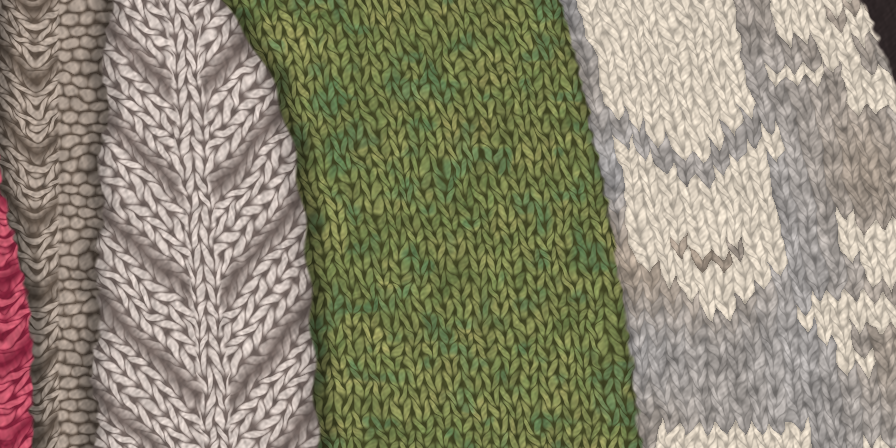
Give the GLSL for this texture, as a Shadertoy shader.

```glsl
// Overlapping knitted panels: pink, taupe and pale cables, heathered green, two-tone colourwork.

const vec2 STITCH = vec2(0.042, 0.032); // column width, row height

struct Stitch { float height; vec2 id; };

float hash(vec2 p) {
    vec3 q = fract(p.xyx * 0.1031);
    q += dot(q, q.yzx + 33.33);
    return fract((q.x + q.y) * q.z);
}

float noise(vec2 p) {
    vec2 i = floor(p), f = fract(p);
    f = f * f * (3.0 - 2.0 * f);
    return mix(mix(hash(i), hash(i + vec2(1, 0)), f.x),
               mix(hash(i + vec2(0, 1)), hash(i + 1.0), f.x), f.y);
}

// Soft rounded lump
float lump(vec2 d) {
    return smoothstep(-0.3, 0.7, 1.0 - dot(d, d));
}

// Stockinette: two slanted legs per cell forming a V
Stitch knit(vec2 q) {
    float side = abs(fract(q.x) - 0.5);
    float row = q.y - 1.9 * side;
    vec2 d = vec2((side - 0.25) / 0.25, (fract(row) - 0.5) / 0.52);
    float strand = 0.93 + 0.07 * sin(18.0 * (side + fract(row)));
    return Stitch(lump(d) * strand, floor(vec2(q.x, row)));
}

// Reverse side: staggered horizontal bumps
float purl(vec2 q) {
    float stagger = 0.5 * mod(floor(q.y), 2.0);
    return lump((fract(q + vec2(stagger, 0.0)) - 0.5) / vec2(0.55, 0.5));
}

// Ropes of three stitch columns rising outward from a centre line
float cable(vec2 p, float pitch, float slope, float rowLength) {
    float reach = slope * sqrt(p.x * p.x + 0.0002);
    float across = (p.y - reach) / pitch;
    float along = (p.y + reach) / rowLength;
    float r = fract(across);
    float roundness = smoothstep(0.0, 0.75, 4.0 * r * (1.0 - r));
    return knit(vec2(across * 3.0, along)).height * mix(0.15, 1.0, roundness);
}

// Half-drop tulip motif; 1 is cream, 0 is grey
float tulip(vec2 m) {
    float column = floor(m.x / 0.46);
    float y = mod(m.y - 0.26 + 0.5 * column, 1.0);
    float a = abs(mod(m.x, 0.46) - 0.21);
    float rise = y - 0.9 * a;
    float petals = step(0.0, rise) * step(a, 0.18) * step(y, 0.76);
    float innerV = step(abs(rise - 0.12), 0.022) * step(a, 0.1);
    float upperV = step(abs(rise - 0.32), 0.03) * step(a, 0.16);
    return petals * (1.0 - innerV) * (1.0 - upperV);
}

vec3 greenWool(vec2 p, float edge) {
    Stitch s = knit(vec2(p.x - edge, p.y + 0.04 * p.x) / STITCH);
    float heather = 0.5 * noise(p * vec2(16, 22)) + 0.5 * noise(p * 55.0 + 5.0);
    vec3 light = mix(vec3(0.41, 0.49, 0.29), vec3(0.64, 0.62, 0.39), heather);
    float teal = smoothstep(0.55, 0.9, noise(p * vec2(24, 32) + 11.0));
    light = mix(light, vec3(0.29, 0.46, 0.34), 0.5 * teal);
    light *= 0.92 + 0.16 * hash(s.id);
    return mix(vec3(0.25, 0.26, 0.14), light, s.height);
}

vec3 colourwork(vec2 p, float edge) {
    Stitch s = knit(vec2(p.x - edge, p.y) / STITCH);
    vec2 centre = (s.id + 0.5) * STITCH;
    // The motif dissolves into mixed flecks towards the right
    float mixed = smoothstep(0.32, 0.5, centre.x);
    float fleck = noise(s.id * vec2(0.45, 0.6) + 7.0) - 0.5;
    float plan = mix(tulip(centre), 0.5, 0.65 * mixed);
    float cream = step(0.52, plan + fleck * (0.9 + 0.5 * mixed));
    float blue = noise(centre * 5.0 + 3.0);
    vec3 grey = mix(vec3(0.66, 0.60, 0.54), vec3(0.66, 0.65, 0.65), blue);
    grey *= 0.85 + 0.35 * noise(p * 45.0);
    vec3 light = mix(grey, vec3(0.91, 0.86, 0.79), cream);
    return light * mix(0.76, 1.0, s.height);
}

// Darkening beside a panel that lies on top
float shadow(float gap) {
    return mix(0.6, 1.0, smoothstep(0.0, 0.06, gap));
}

float cover(float d) {
    return smoothstep(-0.005, 0.005, d);
}

void mainImage(out vec4 fragColor, in vec2 fragCoord) {
    vec2 p = fragCoord / iResolution.y;
    p.x *= 2.0 * iResolution.y / iResolution.x;
    float y = p.y;

    // Uneven yarn tension
    vec2 w = p + 0.018 * (vec2(noise(p * 15.0), noise(p * 15.0 + 40.0)) - 0.5);
    w += 0.009 * (vec2(noise(p * 48.0), noise(p * 48.0 + 70.0)) - 0.5);

    // Panel borders, left to right
    float fuzz = 0.014 * (noise(p * 60.0) - 0.5);
    float pinkEdge = 0.07 - 0.08 * smoothstep(0.25, 0.7, y) + fuzz;
    float paleLeft = 0.207 + 0.035 * y + 0.008 * sin(y * 27.0) + fuzz;
    float paleRight = 0.71 - 0.05 * y - 0.17 * pow(y, 5.0) + 0.006 * sin(y * 40.0);
    float slant = 1.43 - 0.09 * y - 0.09 * y * y;
    float whiteEdge = slant + fuzz;

    // Taupe back panel: purl ground with a narrow cable
    float narrow = cable(w - vec2(0.08, 0.0), 0.16, 1.2, 0.06);
    float ground = purl(w / vec2(0.04, 0.027));
    float back = mix(narrow, ground * 0.85, cover(p.x - 0.13));
    vec3 colour = mix(vec3(0.36, 0.31, 0.27), vec3(0.74, 0.68, 0.63), back);
    colour *= shadow(paleLeft - p.x) * shadow(p.x - pinkEdge);

    // Pink sliver
    float rose = cable(w - vec2(0.01, 0.0), 0.18, 1.0, 0.07);
    vec3 pink = mix(vec3(0.47, 0.13, 0.21), vec3(0.82, 0.38, 0.45), rose);
    colour = mix(colour, pink, cover(pinkEdge - p.x));

    // Green panel, then colourwork with a dark corner behind it
    vec3 green = greenWool(w, slant) * shadow(p.x - paleRight) * shadow(whiteEdge - p.x + 0.03);
    colour = mix(colour, green, cover(p.x - 0.5 * (paleLeft + paleRight)));
    vec3 white = colourwork(w, slant) * mix(0.85, 1.0, smoothstep(0.0, 0.03, p.x - whiteEdge));
    white = mix(white, vec3(0.18, 0.15, 0.15), cover(p.x - 1.925 - 0.4 * (1.0 - y) + fuzz));
    colour = mix(colour, white, cover(p.x - whiteEdge));

    // Pale cable panel on top: chevron ropes around a plain spine
    float inside = min(p.x - paleLeft, paleRight - p.x);
    vec2 c = w - vec2(0.49 - 0.09 * y, 0.07);
    float wide = cable(c, 0.23, 1.1, 0.06);
    wide = mix(wide, knit(c / vec2(0.046, 0.04)).height, cover(0.034 - abs(c.x)));
    vec3 pale = mix(vec3(0.43, 0.38, 0.36), vec3(0.87, 0.82, 0.79), wide);
    pale *= mix(0.78, 1.0, smoothstep(0.0, 0.05, inside));
    colour = mix(colour, pale, cover(inside));

    // Loose fibres in two directions
    float fibre = noise(vec2(p.x + p.y, 3.0 * (p.x - p.y)) * 50.0)
                + noise(vec2(3.0 * p.x + p.y, p.y - 0.4 * p.x) * 55.0);
    fragColor = vec4(colour * (0.84 + 0.16 * fibre), 1.0);
}
```
